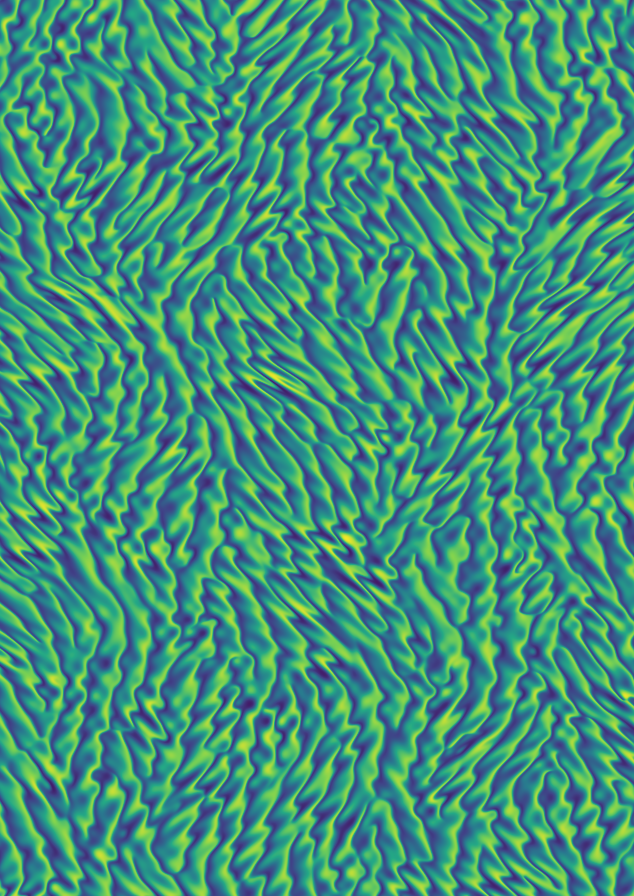
A Shadertoy shader for this texture:

```glsl
// Wavy, merging upright ridges that lean in small fans, from violet to yellow.
// Scattered wave packets sum to a branching phase field; a skewed profile turns
// each phase cycle into a bright crest beside a dark trough, with fine ripples.

#define RIDGES 24.0        // ridges across the canvas width
#define FAN_LEAN 0.7       // strongest broad slope of the ridges
#define PATCH_LEAN 0.55    // strongest slope of the small patches
#define LEAN_JITTER 0.6    // random slope of each packet
#define RIPPLE_STEEP 0.75  // extra slope of the side ripples
#define ZIGZAG 0.58        // phase shift by the ripples, in radians
#define SKEW 1.35          // nearer 1 makes crest and trough thinner
#define RIDGE_GAIN 0.3
#define RIPPLE_GAIN 0.12
#define MID_LEVEL 0.515

const float TAU = 6.28319;

vec3 hash3(vec2 p) {
    vec3 h = fract(p.xyx * vec3(0.1031, 0.1030, 0.0973));
    h += dot(h, h.yxz + 33.33);
    return fract((h.xxy + h.yxx) * h.zyx);
}

// Smooth value noise in -1..1
float noise(vec2 p) {
    vec2 i = floor(p), f = fract(p);
    f = f * f * (3.0 - 2.0 * f);
    float low = mix(hash3(i).x, hash3(i + vec2(1, 0)).x, f.x);
    float high = mix(hash3(i + vec2(0, 1)).x, hash3(i + vec2(1, 1)).x, f.x);
    return 2.0 * mix(low, high, f.y) - 1.0;
}

// Complex sum of wave packets, one scattered in each grid cell
vec2 wavePackets(vec2 q, vec2 cellSize, float frequency, float steep, float seed) {
    vec2 g = q / cellSize, home = floor(g), total = vec2(0.0);
    for (int y = -2; y <= 2; y++)
    for (int x = -2; x <= 2; x++) {
        vec2 cell = home + vec2(x, y);
        vec3 rnd = hash3(cell + seed);
        vec2 center = cell + rnd.xy;
        vec2 d = g - center;
        float falloff = max(0.0, 1.0 - dot(d, d) / 4.0);
        float weight = falloff * falloff * falloff;
        if (weight > 0.0) {
            vec2 place = center * cellSize;
            float extra = hash3(cell + seed + 57.0).y - 0.5;
            float fan = noise(place * vec2(0.17, 0.19) + 40.0);
            float lean = noise(place * vec2(0.4, 0.36) + 90.0);
            float slope = FAN_LEAN * fan + PATCH_LEAN * lean + LEAN_JITTER * extra;
            slope += steep * (fan + lean + 0.6 * extra > 0.0 ? 1.0 : -1.0);
            vec2 offset = d * cellSize;
            float angle = TAU * (frequency * (offset.x + slope * offset.y) + rnd.z);
            total += weight * vec2(cos(angle), sin(angle));
        }
    }
    return total;
}

// Violet, blue, teal, green and yellow ramp
vec3 ramp(float level) {
    vec3 stops[6] = vec3[6](
        vec3(0.27, 0.01, 0.33), vec3(0.25, 0.26, 0.53), vec3(0.16, 0.47, 0.56),
        vec3(0.14, 0.66, 0.52), vec3(0.48, 0.82, 0.32), vec3(0.99, 0.91, 0.14));
    float s = clamp(level, 0.0, 0.999) * 5.0;
    int i = int(s);
    return mix(stops[i], stops[i + 1], fract(s));
}

void mainImage(out vec4 fragColor, in vec2 fragCoord) {
    vec2 q = fragCoord / iResolution.x * RIDGES;

    // Ripples bend the ridges into zigzags
    float ripple = wavePackets(q, vec2(0.95, 0.9), 0.9, RIPPLE_STEEP, 211.0).x;
    vec2 wave = wavePackets(q, vec2(1.0, 1.5), 1.0, 0.0, 83.0);
    wave /= sqrt(dot(wave, wave) + 0.04);
    float bend = ZIGZAG * ripple, c = cos(bend), s = sin(bend);
    wave = vec2(c * wave.x - s * wave.y, s * wave.x + c * wave.y);

    // Bright crest on the left of each steep edge, dark trough on the right
    float ridge = -wave.y / (SKEW - wave.x);
    // Ripples tint the flat slopes only, so that crests stay even
    float flatness = 0.6 - 0.4 * wave.x;
    float level = MID_LEVEL + RIDGE_GAIN * ridge + RIPPLE_GAIN * flatness * ripple;
    fragColor = vec4(ramp(level), 1.0);
}
```
